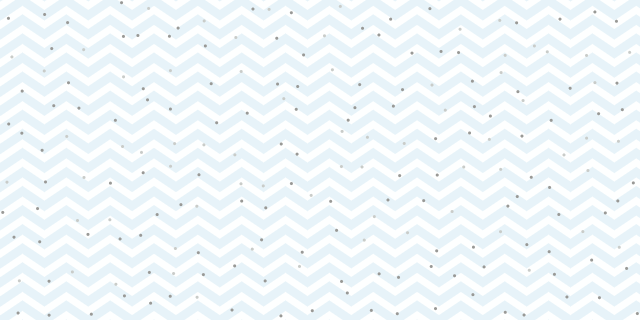
Give the GLSL for this pattern, as a WebGL 1 fragment shader.

```glsl
precision highp float;

uniform vec2 u_resolution;

// Lengths are fractions of the canvas height
#define ZIGZAG_PERIOD 0.1370
#define ZIGZAG_HEIGHT 0.0460
#define ROW_PITCH 0.0596
#define PEAK_OFFSET vec2(0.0703, 0.0150)
#define WHITE_SHARE 0.445
#define DOT_CELL 0.1
#define DOT_RADIUS 0.0047
#define LIGHT_DOT_SHARE 0.36
#define BLUE vec3(0.905, 0.953, 0.975)
#define WHITE vec3(0.995, 1.0, 1.0)
#define DARK_DOT vec3(0.60, 0.60, 0.59)
#define LIGHT_DOT vec3(0.79, 0.80, 0.79)

float hash(vec2 p) {
  return fract(sin(dot(p, vec2(127.1, 311.7))) * 43758.5453);
}

// Coverage of a shape from its signed distance
float coverage(float dist, float pixel) {
  return clamp(0.5 - dist / pixel, 0.0, 1.0);
}

// Signed distance to the nearest white chevron stripe
float chevronDistance(vec2 p) {
  p -= PEAK_OFFSET;
  float fromPeak = abs(fract(p.x / ZIGZAG_PERIOD + 0.5) - 0.5) * 2.0;
  float y = p.y + ZIGZAG_HEIGHT * fromPeak;
  float fromCentre = abs(fract(y / ROW_PITCH + 0.5) - 0.5) * ROW_PITCH;
  float slope = 2.0 * ZIGZAG_HEIGHT / ZIGZAG_PERIOD;
  return (fromCentre - 0.5 * WHITE_SHARE * ROW_PITCH) / sqrt(1.0 + slope * slope);
}

// Signed distance to the one dot scattered inside a cell
float dotDistance(vec2 p, vec2 cell) {
  vec2 jitter = vec2(hash(cell + 3.7), hash(cell + 19.3));
  vec2 centre = (cell + mix(vec2(0.08), vec2(0.92), jitter)) * DOT_CELL;
  return length(p - centre) - DOT_RADIUS;
}

void main() {
  float pixel = 1.0 / u_resolution.y;
  vec2 p = gl_FragCoord.xy * pixel;

  // Chevron ground
  vec3 color = mix(BLUE, WHITE, coverage(chevronDistance(p), pixel));

  // Scattered dots in two greys
  vec2 cell = floor(p / DOT_CELL);
  float isLight = step(hash(cell + 41.9), LIGHT_DOT_SHARE);
  vec3 dotColor = mix(DARK_DOT, LIGHT_DOT, isLight);
  color = mix(color, dotColor, coverage(dotDistance(p, cell), pixel));

  gl_FragColor = vec4(color, 1.0);
}
```
